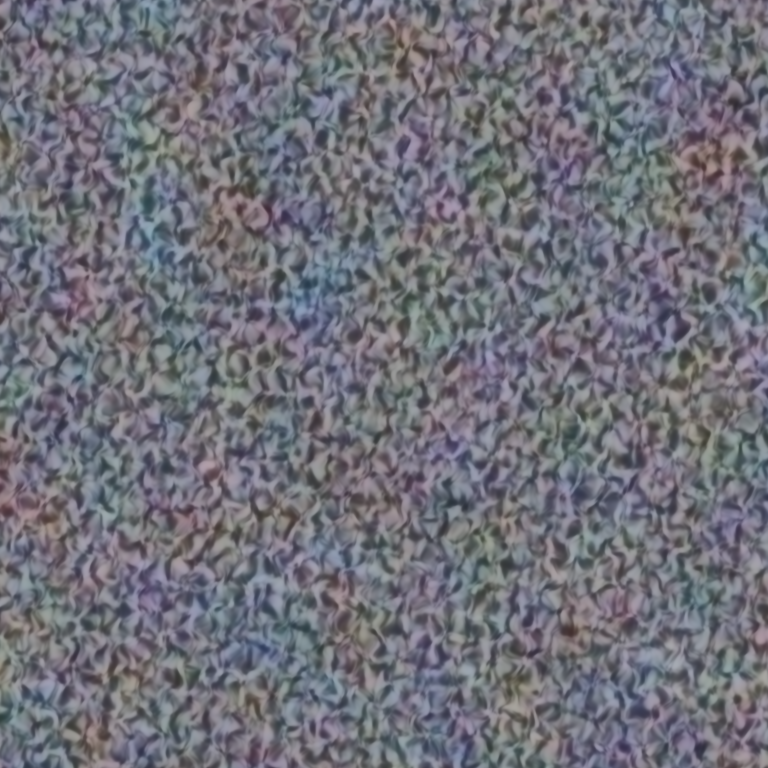
Reproduce this texture procedurally as a WebGL 1 fragment shader.

```glsl
precision highp float;
// Mottled grey-violet grain: small, slightly upright, curling dark and light flecks.
// Warped gradient noise sets the brightness; broad, faint noise drifts the hue
// between violet, blue, teal and olive.

uniform vec2 u_resolution;

const vec2  GRAIN_FREQ   = vec2(76.0, 56.0);  // flecks across the canvas
const float DETAIL_RATIO = 1.9;               // finer layer, relative to grain
const float DETAIL_GAIN  = 0.35;
const float WARP_FREQ    = 42.0;
const float WARP_AMOUNT  = 0.011;
const float NOISE_TO_Z   = 5.6;               // scales grain to unit deviation
const float EDGE_GAIN    = 1.3;               // steeper fleck edges
const float EDGE_LIMIT   = 0.28;              // flatter fleck centres
const float CONTRAST     = 0.091;
const float DARK_SKEW    = 0.006;
const float PATCH_FREQ   = 8.0;
const float PATCH_LIGHT  = 0.06;
const vec3  BASE_COLOR   = vec3(0.440, 0.441, 0.477);
const vec3  WARM_AXIS    = vec3(0.050, 0.022, -0.100);
const vec3  GREEN_AXIS   = vec3(-0.070, 0.055, 0.005);

// Random vector in the square from -1 to 1.
vec2 hashGradient(vec2 cell) {
  vec3 p = fract(vec3(cell.xyx) * vec3(0.1031, 0.1030, 0.0973));
  p += dot(p, p.yzx + 33.33);
  return fract((p.xx + p.yz) * p.zy) * 2.0 - 1.0;
}

float cornerValue(vec2 cell, vec2 local, vec2 corner) {
  return dot(hashGradient(cell + corner), local - corner);
}

float gradientNoise(vec2 p) {
  vec2 cell = floor(p);
  vec2 f = p - cell;
  vec2 w = f * f * f * (f * (f * 6.0 - 15.0) + 10.0);
  float low  = mix(cornerValue(cell, f, vec2(0.0, 0.0)),
                   cornerValue(cell, f, vec2(1.0, 0.0)), w.x);
  float high = mix(cornerValue(cell, f, vec2(0.0, 1.0)),
                   cornerValue(cell, f, vec2(1.0, 1.0)), w.x);
  return mix(low, high, w.y);
}

vec2 rotate(vec2 p, float angle) {
  float c = cos(angle), s = sin(angle);
  return vec2(c * p.x - s * p.y, s * p.x + c * p.y);
}

// Fleck pattern with roughly unit deviation and softly limited extremes.
float grain(vec2 uv) {
  vec2 bend = vec2(gradientNoise(uv * WARP_FREQ + 210.0),
                   gradientNoise(uv * WARP_FREQ + 370.0));
  vec2 p = rotate(uv + WARP_AMOUNT * bend, 0.16) * GRAIN_FREQ + 120.0;
  float n = gradientNoise(p)
          + DETAIL_GAIN * gradientNoise(rotate(p, 0.6) * DETAIL_RATIO + 510.0);
  float z = n * NOISE_TO_Z;
  return EDGE_GAIN * z / sqrt(1.0 + EDGE_LIMIT * z * z);
}

// Broad uneven patches for hue and light.
float patches(vec2 uv, float seed) {
  vec2 p = rotate(uv, 0.5) * PATCH_FREQ + seed;
  return gradientNoise(p)
       + 0.7 * gradientNoise(rotate(p, 0.9) * 2.3 + seed)
       + 0.4 * gradientNoise(p * 5.1 + seed);
}

void main() {
  vec2 uv = gl_FragCoord.xy / min(u_resolution.x, u_resolution.y);

  // Brightness, with the dark side reaching a little further.
  float z = grain(uv);
  float light = CONTRAST * z - DARK_SKEW * (z * z - 1.0)
              + PATCH_LIGHT * patches(uv, 640.0);

  // Slow hue drift.
  vec3 tint = WARM_AXIS * patches(uv, 83.0) + GREEN_AXIS * patches(uv, 431.0);

  gl_FragColor = vec4(clamp(BASE_COLOR + light + tint, 0.0, 1.0), 1.0);
}
```
